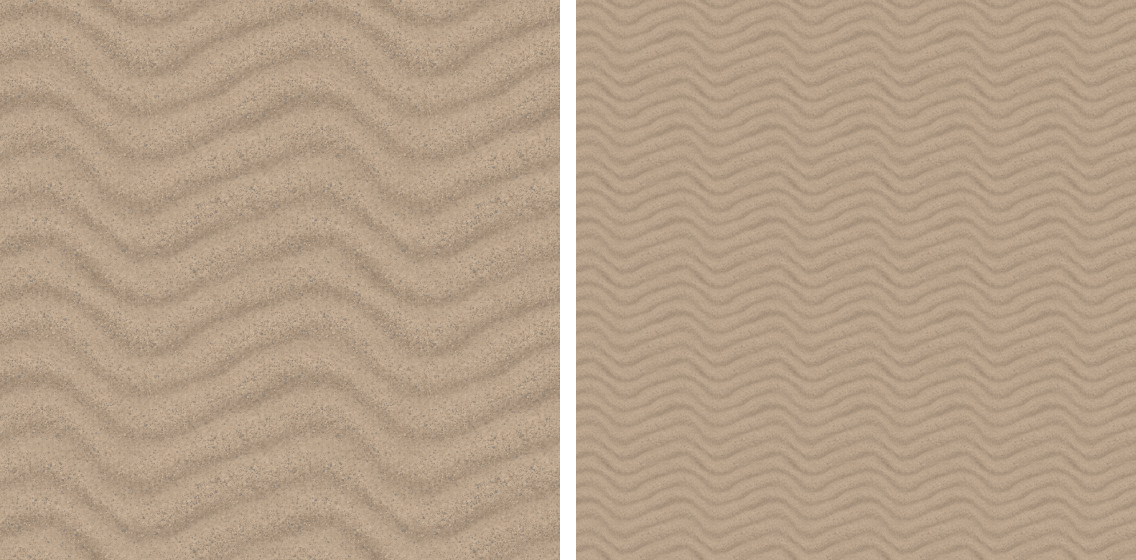
Left, the tile; right, the same tile 3 across and 3 down.
Reproduce this texture procedurally as a Shadertoy shader.

```glsl
// Wind-rippled sand: a tile repeated 2 x 2, each holding one skewed wave across
// and six ripples down. Ripples are bands of a warped height coordinate; grains
// are wrapping value noise under three sizes of jittered, angular stones.

const float TAU = 6.2831853;

float hash(vec2 p) {
    return fract(sin(dot(p, vec2(127.1, 311.7))) * 43758.5453);
}

// Value noise with n cells per tile, wrapping at the tile border
float noise(vec2 uv, vec2 n) {
    vec2 p = uv * n, cell = floor(p), f = fract(p);
    f = f * f * (3.0 - 2.0 * f);
    vec2 a = mod(cell, n), b = mod(cell + 1.0, n);
    return mix(mix(hash(a), hash(vec2(b.x, a.y)), f.x),
               mix(hash(vec2(a.x, b.y)), hash(b), f.x), f.y);
}

// Distance measure of an eight-sided chip, turned and stretched at random
float chip(vec2 d, vec2 id) {
    float angle = TAU * hash(id + 6.7);
    d = abs(mat2(cos(angle), sin(angle), -sin(angle), cos(angle)) * d);
    d.y *= 1.0 + 0.7 * hash(id + 2.9);
    return max(max(d.x, d.y), 0.75 * (d.x + d.y));
}

// Lays jittered stones with small shadows over the sand, n cells per tile
vec3 addStones(vec3 sand, vec2 uv, float n, float density, float seed) {
    vec2 p = uv * n;
    float blur = 1.2 * n / iResolution.y;
    for (int y = -1; y <= 1; y++)
    for (int x = -1; x <= 1; x++) {
        vec2 cell = floor(p) + vec2(x, y);
        vec2 id = mod(cell, n) + seed;
        vec2 d = p - cell - 0.15 - 0.7 * vec2(hash(id + 1.7), hash(id + 5.3));
        float radius = 0.2 + 0.28 * hash(id + 8.1);
        float shown = smoothstep(-0.08, 0.08, density - hash(id + 4.1));

        vec3 stone = mix(vec3(0.63, 0.53, 0.44), vec3(0.85, 0.76, 0.65), hash(id + 3.7));
        stone = mix(stone, vec3(0.55, 0.52, 0.49), step(hash(id + 7.3), 0.17));
        stone += 0.03 * clamp((d.y - d.x) / radius, -1.0, 1.0);

        float shadow = 1.0 - smoothstep(radius - blur, radius + blur, chip(d + vec2(-0.1, 0.15), id));
        float cover = 1.0 - smoothstep(radius - blur, radius + blur, chip(d, id));
        sand *= 1.0 - 0.13 * shown * shadow;
        sand = mix(sand, stone, 0.75 * shown * cover);
    }
    return sand;
}

void mainImage(out vec4 fragColor, in vec2 fragCoord) {
    vec2 uv = fract(2.0 * fragCoord / iResolution.xy);

    // Skewed wave: steep fall to the right of each crest, slow climb after it
    float phase = TAU * (uv.x - 0.11);
    phase += 0.35 * (1.0 - cos(phase));
    float warp = 0.24 * (noise(uv, vec2(3.0, 7.0)) - 0.5)
               + 0.10 * (noise(uv, vec2(11.0, 19.0)) - 0.5)
               + 0.10 * (noise(uv, vec2(53.0)) - 0.5);
    float ripple = fract(6.0 * (1.0 - uv.y + 0.11 * cos(phase)) - 0.10 + warp);

    // Ripple profile: smooth lit back, coarse slope, shaded hollow
    float hollow = 0.73 - 0.10 * sin(phase);
    float shade = smoothstep(hollow - 0.35, hollow, ripple)
                * (1.0 - smoothstep(hollow, 1.0, ripple));
    float lit = smoothstep(0.0, 0.22, ripple) * (1.0 - smoothstep(0.22, 0.6, ripple));
    float coarse = smoothstep(0.08, 0.4, ripple) * (1.0 - smoothstep(0.6, 0.95, ripple));
    float patches = noise(uv + 0.37, vec2(5.0, 9.0));
    shade *= 0.55 + 0.7 * noise(uv + 0.61, vec2(4.0, 8.0));
    coarse *= 0.3 + 0.9 * patches;

    vec3 sand = vec3(0.728, 0.638, 0.544);
    sand += lit * vec3(0.016, 0.015, 0.014);
    sand -= shade * vec3(0.075, 0.069, 0.060);
    sand += 0.02 * (noise(uv, vec2(9.0, 14.0)) - 0.5);

    // Fine grains everywhere, then stones from small and common to large and rare
    float grain = 0.7 * noise(uv, vec2(210.0)) + 0.3 * noise(uv, vec2(127.0)) - 0.5;
    sand += grain * (0.11 + 0.05 * coarse);
    sand = addStones(sand, uv, 170.0, 0.18 + 0.32 * coarse, 23.0);
    sand = addStones(sand, uv, 118.0, 0.10 + 0.34 * coarse, 13.0);
    sand = addStones(sand, uv, 80.0, 0.02 + 0.13 * coarse, 41.0);

    fragColor = vec4(clamp(sand + 0.008, 0.0, 1.0), 1.0);
}
```
